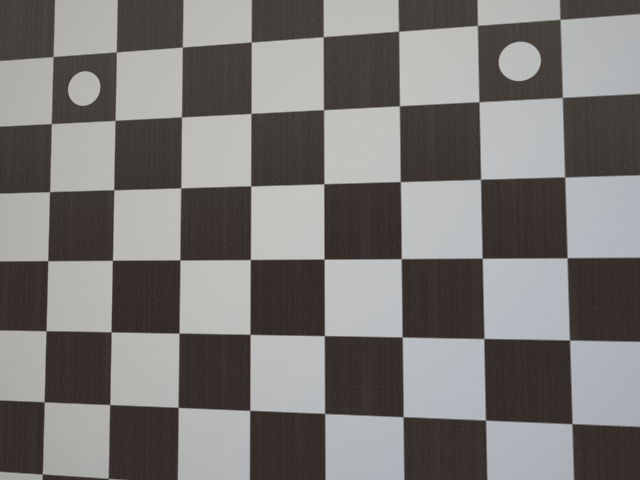
Give the GLSL for this pattern, as a WebGL 2 fragment shader.

```glsl
#version 300 es
precision highp float;
// Printed checkerboard seen at a slight angle, with two round marks on dark squares.
// A homography maps the canvas to board cells; triangle waves give the checks, and
// layered sines and cellular noise give the toner streaks and paper grain.
uniform vec2 u_resolution;
out vec4 fragColor;

vec2 hash2(vec2 p) {
  vec3 q = fract(p.xyx * vec3(0.1031, 0.1030, 0.0973));
  q += dot(q, q.yzx + 33.33);
  return fract((q.xx + q.yz) * q.zy);
}

// Distance to the nearest scattered point
float cellular(vec2 p) {
  vec2 id = floor(p), f = fract(p);
  float nearest = 2.0;
  for (int y = -1; y <= 1; y++)
    for (int x = -1; x <= 1; x++) {
      vec2 g = vec2(x, y);
      nearest = min(nearest, length(g + hash2(id + g) - f));
    }
  return nearest;
}

// Canvas position to board coordinates, one unit per square
vec2 toBoard(vec2 p) {
  mat3 boardToCanvas = mat3(0.1384, -0.00945, -0.02247,
                            0.00477, 0.15825, 0.0079,
                            0.5226, 0.4583, 1.0);
  vec3 h = inverse(boardToCanvas) * vec3(p, 1.0);
  return h.xy / h.z;
}

// Thin vertical toner streaks that fade in and out along the board
float streaks(vec2 b) {
  float fine = sin(b.x * 47.0 + sin(b.x * 13.0) * 2.0) + sin(b.x * 83.0 + 1.7);
  float line = pow(0.5 + 0.5 * sin(b.x * 9.3 + 2.0 * sin(b.x * 2.1)), 40.0);
  return 0.004 * fine + 0.022 * line * (0.6 + 0.4 * sin(b.y * 3.1 + b.x));
}

void main() {
  vec2 p = gl_FragCoord.xy / u_resolution.y;
  vec2 board = toBoard(p);
  vec2 cell = floor(board);
  vec2 soft = max(0.7 * fwidth(board), vec2(0.011));

  // Checks: the product of two signed edge distances
  vec2 edge = 0.5 - 2.0 * abs(fract(0.5 * board - 0.25) - 0.5);
  vec2 side = clamp(edge / soft, -1.0, 1.0);
  float ink = 0.5 - 0.5 * side.x * side.y;

  // Round marks, every sixth square each way
  vec2 slot = mod(cell, 6.0);
  float marked = step(length(slot - vec2(3.0, 2.0)), 0.5);
  float disc = length(fract(board) - 0.5) - 0.255;
  ink *= 1.0 - marked * (1.0 - smoothstep(-soft.x, soft.x, disc));

  // Grain, and a small change of tone from square to square
  float grain = cellular(p * 190.0) - 0.48;
  float tone = hash2(cell + 40.0).x - 0.5;

  // Paper: brightest near the middle, cool towards the lower right
  vec2 q = p - vec2(0.76, 0.58);
  float cool = smoothstep(0.1, 1.1, p.x - 0.9 * p.y + 0.2);
  vec3 paper = mix(vec3(0.768, 0.766, 0.748), vec3(0.735, 0.752, 0.775), cool);
  paper *= 1.0 - 0.19 * dot(q, q);
  paper += 0.014 * grain + 0.008 * tone;

  // Toner: deep brown below, greyer and paler above
  vec3 toner = mix(vec3(0.208, 0.182, 0.168), vec3(0.272, 0.252, 0.232),
                   smoothstep(0.35, 0.95, p.y + 0.04 * sin(p.x * 5.0)));
  toner += streaks(board) + 0.035 * grain + 0.014 * tone;

  fragColor = vec4(mix(paper, toner, ink), 1.0);
}
```
